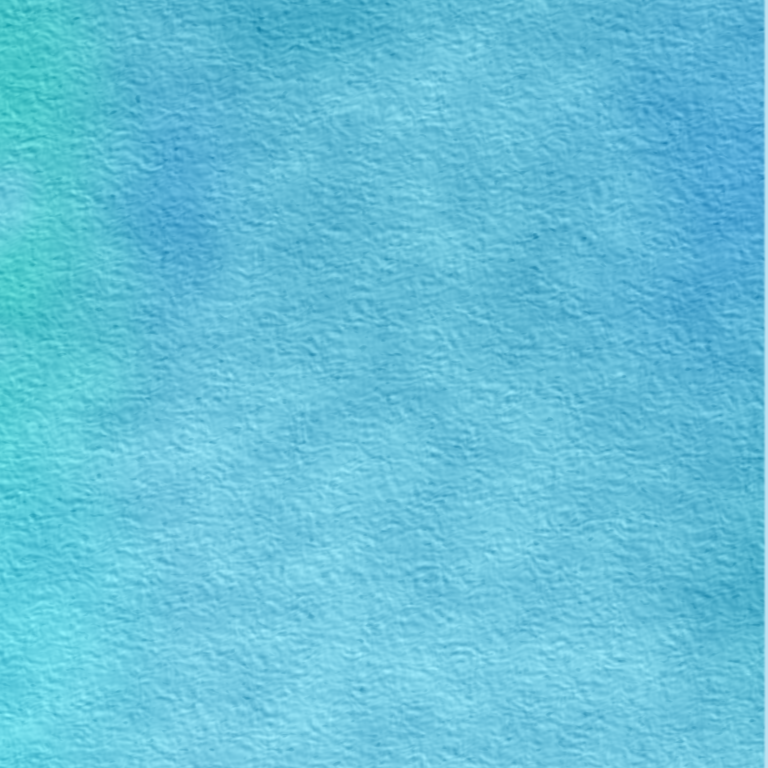
Write a three.js fragment shader that draws this texture.

```glsl
varying vec2 vUv;

#define SKY vec3(0.385, 0.735, 0.838)
#define PALE vec3(0.468, 0.800, 0.892)
#define TURQUOISE vec3(0.290, 0.790, 0.790)
#define AQUA vec3(0.370, 0.820, 0.880)
#define BLUE vec3(0.290, 0.640, 0.835)
#define TEAL vec3(0.280, 0.680, 0.785)
#define MARGIN vec3(0.720, 0.890, 0.950)
#define GRAIN_SCALE vec2(68.0, 112.0)
#define GRAIN_CONTRAST 0.105
#define CREASE_DEPTH 0.10
#define MOTTLE 0.110
#define WASH_WOBBLE 0.11

vec2 hashGradient(vec2 cell) {
  vec3 h = fract(vec3(cell.xyx) * vec3(0.1031, 0.1030, 0.0973));
  h += dot(h, h.yzx + 33.33);
  float angle = 6.2832 * fract((h.x + h.y) * h.z);
  return vec2(cos(angle), sin(angle));
}

float gradientNoise(vec2 p) {
  vec2 i = floor(p);
  vec2 f = p - i;
  vec2 u = f * f * f * (f * (f * 6.0 - 15.0) + 10.0);
  vec2 e = vec2(1.0, 0.0);
  float a = dot(hashGradient(i), f);
  float b = dot(hashGradient(i + e), f - e);
  float c = dot(hashGradient(i + e.yx), f - e.yx);
  float d = dot(hashGradient(i + 1.0), f - 1.0);
  return mix(mix(a, b, u.x), mix(c, d, u.x), u.y);
}

float fbm(vec2 p) {
  float sum = 0.0;
  float amplitude = 0.6;
  for (int octave = 0; octave < 4; octave++) {
    sum += amplitude * gradientNoise(p);
    p = mat2(1.6, 1.2, -1.2, 1.6) * p + 17.3;
    amplitude *= 0.5;
  }
  return sum;
}

// Soft elliptical pool of pigment
float pool(vec2 p, vec2 center, vec2 radius) {
  vec2 d = (p - center) / radius;
  return exp(-dot(d, d));
}

// Short fibres plus rotated tooth that breaks up their lines
float paperHeight(vec2 p) {
  vec2 slanted = mat2(0.96, 0.28, -0.28, 0.96) * p;
  return gradientNoise(p)
       + 0.70 * gradientNoise(slanted * vec2(1.5, 1.25) + 31.7)
       + 0.45 * gradientNoise(p * vec2(2.4, 2.0) + 73.1);
}

// Relief lit from above, with uneven strength
float paperGrain(vec2 uv) {
  vec2 bend = vec2(gradientNoise(uv * 31.0 + 5.0), gradientNoise(uv * 27.0 + 47.0));
  vec2 p = (uv + 0.006 * bend) * GRAIN_SCALE + 100.0;
  float relief = paperHeight(p) - paperHeight(p + vec2(0.18, 0.42));
  return relief * (1.0 + 0.8 * gradientNoise(uv * vec2(22.0, 30.0) + 61.0));
}

// Sparse dark dents where pigment settles
float creases(vec2 uv) {
  float dent = gradientNoise(uv * vec2(58.0, 105.0) + 211.0)
             + 0.5 * gradientNoise(uv * vec2(120.0, 190.0) + 157.0);
  return smoothstep(0.30, 0.75, dent);
}

vec3 washes(vec2 uv) {
  vec2 p = uv + WASH_WOBBLE * vec2(fbm(uv * 4.0 + 3.0), fbm(uv * 4.0 + 29.0));
  vec3 color = mix(PALE, SKY, smoothstep(0.10, 0.75, p.y + 0.25 * (p.x - 0.4)));

  // Turquoise left side, turning to aqua downwards
  vec3 leftColor = mix(AQUA, TURQUOISE, smoothstep(0.2, 0.65, p.y));
  color = mix(color, leftColor, 1.0 - smoothstep(-0.04, 0.27, p.x));
  color = mix(color, PALE, 0.75 * pool(p, vec2(0.0, 0.74), vec2(0.05, 0.05)));
  color = mix(color, PALE, 0.40 * pool(p, vec2(0.0, 0.54), vec2(0.05, 0.04)));

  // Darker pools
  color = mix(color, BLUE, 0.85 * pool(p, vec2(0.97, 0.76), vec2(0.17, 0.24)));
  color = mix(color, BLUE, 0.55 * pool(p, vec2(0.23, 0.74), vec2(0.08, 0.12)));
  color = mix(color, TEAL, 0.80 * pool(p, vec2(0.40, 1.01), vec2(0.24, 0.09)));
  color = mix(color, TEAL, 0.85 * pool(p, vec2(1.03, 0.26), vec2(0.15, 0.23)));

  // Lighter drifts
  color = mix(color, PALE, 0.55 * pool(p, vec2(0.62, 0.86), vec2(0.16, 0.12)));
  color = mix(color, PALE, 0.65 * pool(p, vec2(0.32, 0.34), vec2(0.18, 0.12)));
  return color;
}

void main() {
  vec3 color = washes(vUv);

  // Cloudy pigment density with faint sideways streaks
  float cloud = fbm(vUv * vec2(8.0, 11.0) + 11.0);
  float streak = gradientNoise(vUv * vec2(14.0, 38.0) + 83.0);
  color += MOTTLE * (cloud + 0.35 * streak) * vec3(1.1, 0.9, 0.65);

  // Paper relief, strongest in red
  float grain = GRAIN_CONTRAST * paperGrain(vUv) - CREASE_DEPTH * creases(vUv);
  color += grain * vec3(1.05, 0.85, 0.70);

  // Bare strip along the right side
  color = mix(color, MARGIN, smoothstep(0.993, 0.998, vUv.x));
  gl_FragColor = vec4(clamp(color, 0.0, 1.0), 1.0);
}
```
